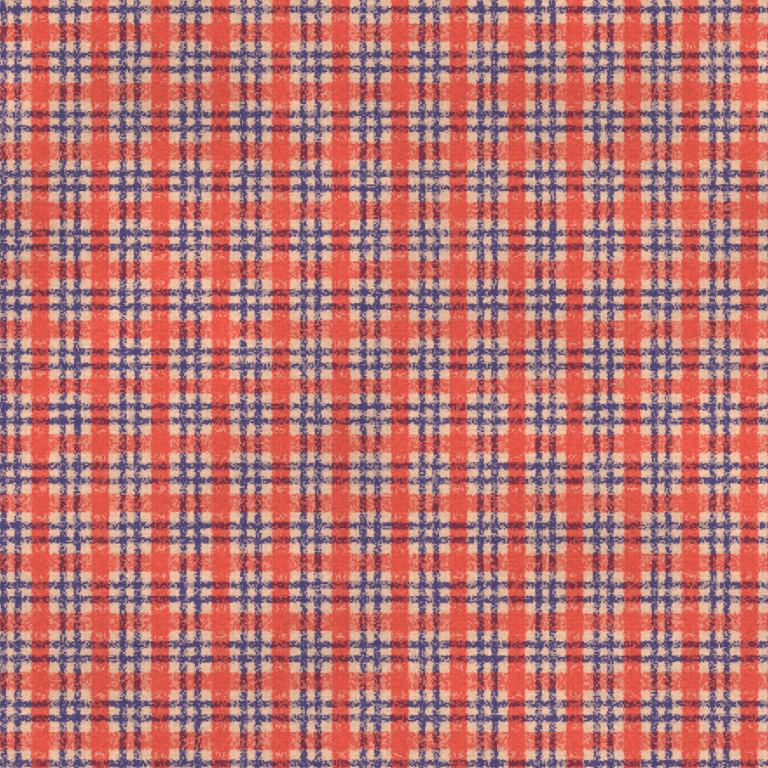
Write a three.js fragment shader that draws this pattern.

```glsl
// Worn madras check: broad red bands and paired blue lines, printed both ways
// on cream cloth. Stripes are distance functions on a gently drifting grid;
// fine wrapping value noise thins the inks, frays edges and shades the weave.
#define REPEATS 13.0
#define RED_HALF 0.148
#define BLUE_HALF 0.055
#define BLUE_OFFSET 0.12
#define FRAY 0.04
#define SOFTNESS 0.03
#define THREADS 170.0
#define CREAM vec3(0.89, 0.73, 0.62)
#define RED vec3(0.87, 0.32, 0.27)
#define BLUE vec3(0.28, 0.25, 0.44)
#define MAROON vec3(0.43, 0.18, 0.26)

varying vec2 vUv;

const float TAU = 6.28318;

float hash(vec2 p) {
  vec3 q = fract(vec3(p.xyx) * 0.1031);
  q += dot(q, q.yzx + 33.33);
  return fract((q.x + q.y) * q.z);
}

// Value noise that wraps after a whole number of cells
float noise(vec2 uv, vec2 cells, float seed) {
  vec2 p = uv * cells;
  vec2 i = floor(p);
  vec2 f = fract(p);
  f = f * f * (3.0 - 2.0 * f);
  vec2 a = mod(i, cells) + seed;
  vec2 b = mod(i + 1.0, cells) + seed;
  return mix(mix(hash(a), hash(vec2(b.x, a.y)), f.x),
             mix(hash(vec2(a.x, b.y)), hash(b), f.x), f.y);
}

float grain(vec2 uv, vec2 coarse, float seed) {
  return 0.65 * noise(uv, vec2(440.0), seed) + 0.35 * noise(uv, coarse, seed + 7.0);
}

// Distance from the middle of the blue pair: 0 there, 0.5 at a red centre
vec2 bandPosition(vec2 uv) {
  float down = 1.0 - uv.y;
  float s = fract(down + 0.48);
  float drift = s - smoothstep(0.96, 1.0, s) - 0.5;
  vec2 phase = vec2(0.725 - 0.045 * cos(TAU * uv.x), 0.545 + 0.08 * drift);
  return abs(fract(REPEATS * vec2(uv.x, down) - phase) - 0.5);
}

vec2 inside(vec2 d) {
  return 1.0 - smoothstep(-SOFTNESS, SOFTNESS, d);
}

void main() {
  vec2 uv = vUv;
  vec2 t = bandPosition(uv);

  // Separate grain for the upright (x) and the level (y) stripes
  vec2 g = vec2(grain(uv, vec2(260.0, 220.0), 3.0),
                grain(uv, vec2(220.0, 270.0), 51.0));
  vec2 fray = FRAY * (g - 0.5);
  float patchy = noise(uv, vec2(26.0), 19.0) - 0.5;
  vec2 wear = smoothstep(0.36, 0.7, g + 0.1 * patchy);

  // Pale flecks where upright red meets the cream gaps beside level red
  float fleck = exp(-pow((t.y - 0.265) / 0.05, 2.0)) * smoothstep(0.38, 0.43, t.x);
  fleck *= smoothstep(0.44, 0.62, g.x + 0.25 * patchy);

  // Red ink: upright nearly solid, level evenly thinned
  vec2 bands = inside(0.5 - t - RED_HALF + fray);
  vec2 ink = bands * (vec2(0.98, 0.88) - vec2(0.16, 0.42) * wear);
  ink.x *= 1.0 - 0.5 * fleck;
  float red = 1.0 - (1.0 - ink.x) * (1.0 - ink.y);

  // Blue ink, turning maroon wherever it crosses a red band
  vec2 lines = inside(abs(t - BLUE_OFFSET) - BLUE_HALF + fray);
  lines *= 0.91 - 0.56 * wear;
  float blue = 1.0 - (1.0 - lines.x) * (1.0 - lines.y);
  float crossing = max(bands.x, bands.y);

  // Lay the inks on the cloth
  vec3 color = mix(CREAM, RED, red);
  color = mix(color, mix(BLUE, MAROON, crossing), blue);

  // Woven threads, fine mottle and soft folds
  vec2 weave = sin(TAU * THREADS * uv);
  float tone = 1.0 + 0.01 * (weave.x + weave.y);
  tone += 0.10 * (noise(uv, vec2(300.0, 420.0), 83.0) - 0.5);
  tone += 0.08 * (noise(uv, vec2(5.0, 7.0), 29.0) - 0.5);
  tone += 0.05 * (noise(uv, vec2(13.0, 9.0), 61.0) - 0.5);
  gl_FragColor = vec4(color * tone, 1.0);
}
```
